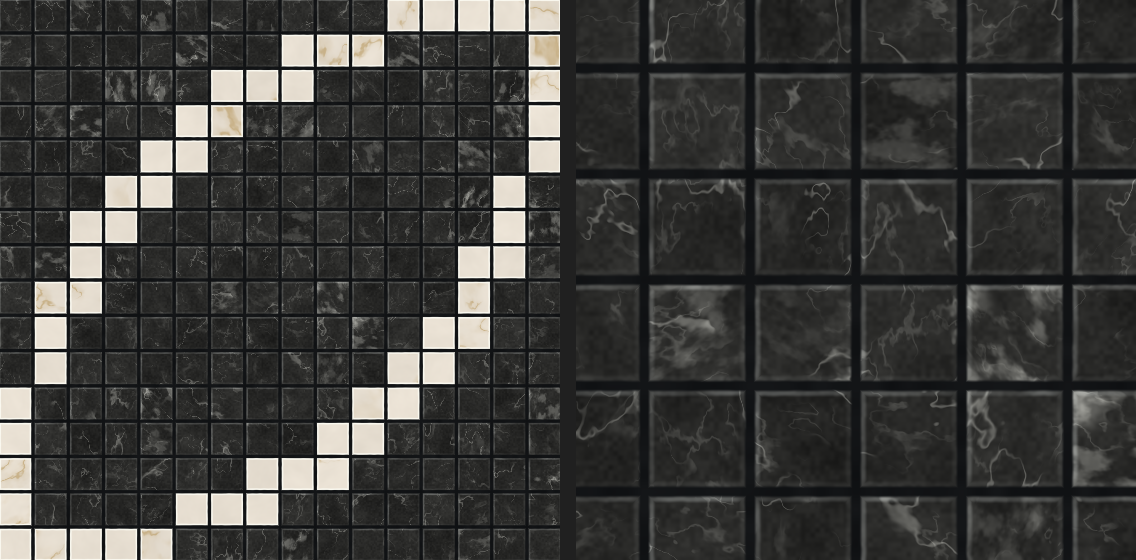
Left: the whole. Right: its middle third, enlarged.
Reproduce this texture procedurally as a three.js fragment shader.

```glsl
// Square stone mosaic: dark veined marble tiles crossed by two facing arcs of cream tiles.
// Each cell is tested against two circles to pick its stone; warped noise draws the veins,
// and a box distance gives the dark joints and the paler bevelled rims.
varying vec2 vUv;

float hash(vec2 p) {
  vec3 q = fract(p.xyx * vec3(0.1031, 0.1030, 0.0973));
  q += dot(q, q.yzx + 33.33);
  return fract((q.x + q.y) * q.z);
}

float noise(vec2 p) {
  vec2 i = floor(p), f = fract(p);
  f = f * f * (3.0 - 2.0 * f);
  return mix(mix(hash(i), hash(i + vec2(1.0, 0.0)), f.x),
             mix(hash(i + vec2(0.0, 1.0)), hash(i + 1.0), f.x), f.y);
}

float fbm(vec2 p) {
  float sum = 0.0, amp = 0.5;
  for (int i = 0; i < 4; i++) {
    sum += amp * noise(p);
    p = mat2(1.6, 1.2, -1.2, 1.6) * p + 7.3;
    amp *= 0.5;
  }
  return sum;
}

// Thin wandering line along the middle level of warped noise
float vein(vec2 p, float width) {
  vec2 warp = vec2(fbm(p * 1.3), fbm(p * 1.3 + 19.0));
  return 1.0 - smoothstep(0.0, width, abs(noise(p + 2.0 * warp) - 0.5));
}

// 1 where the cell centre lies in the ring around the given centre
float arc(vec2 cell, vec2 centre) {
  vec2 d = cell + 0.5 - centre;
  return step(abs(dot(d, d) - 212.5), 17.0);
}

vec3 darkMarble(vec2 p, vec2 grain, float seed, float tone) {
  float cloud = fbm(p * 2.2 + 31.0);
  float shade = mix(0.135, 0.175, tone) + 0.09 * (cloud - 0.45);
  shade += 0.045 * (noise(grain * 22.0) - 0.5);
  // Fine veins fade in and out across the tile
  float fade = smoothstep(0.4, 0.75, noise(p * 1.7 + 5.0));
  shade += 0.22 * fade * vein(p * 1.6, 0.05);
  shade += 0.11 * smoothstep(0.35, 0.7, cloud) * vein(p * 3.1 + 40.0, 0.09);
  // Some tiles carry a pale smoky patch
  float patchy = smoothstep(0.8, 1.0, seed) * smoothstep(0.45, 0.7, fbm(p * 3.5 + 60.0));
  shade += 0.24 * patchy;
  return shade * vec3(1.01, 1.01, 0.97);
}

vec3 creamMarble(vec2 p, float seed, float tone) {
  vec3 color = vec3(0.905, 0.872, 0.82) + 0.03 * (tone - 0.5);
  color += 0.05 * (fbm(p * 2.0) - 0.45);
  // Ochre veins on about a third of the tiles
  float ochre = step(0.64, seed) * smoothstep(0.35, 0.65, noise(p * 1.5 + 8.0));
  float line = 0.6 * vein(p * 1.1, 0.07) + 0.25 * vein(p * 1.1, 0.3);
  return mix(color, vec3(0.72, 0.6, 0.38), 0.75 * ochre * line);
}

void main() {
  // Nearly sixteen cells each way, trimmed at the canvas border
  vec2 grid = vUv * 15.87 + 0.065;
  vec2 cell = floor(grid), local = fract(grid);
  float seed = hash(cell + 3.7), tone = hash(cell + 51.3);
  float cream = max(arc(cell, vec2(15.0, 1.0)), arc(cell, vec2(1.0, 15.0)));

  // Each tile is cut from its own turned piece of stone
  float angle = 6.2832 * hash(cell + 17.0);
  mat2 turn = mat2(cos(angle), sin(angle), -sin(angle), cos(angle));
  vec2 stone = turn * (local - 0.5) * vec2(1.0, 1.5) + cell * 5.37 + 11.0;

  // Distance inward from the tile edge
  vec2 q = abs(local - 0.5);
  float inside = 0.452 - max(q.x, q.y);
  inside += 0.008 * (noise(grid * 9.0) - 0.5);
  float tile = smoothstep(-0.018, 0.018, inside);
  float rim = 1.0 - smoothstep(0.025, 0.065, inside);

  // Light falls from the upper left; worn rims vary along their length
  float lit = smoothstep(-0.1, 0.1, local.y - local.x);
  float wear = 0.3 + 0.7 * noise(grid * 4.0 + 70.0);
  vec3 dark = darkMarble(stone, grid, seed, tone);
  dark += rim * wear * mix(0.06, 0.22, lit) * vec3(0.97, 1.0, 1.0);
  vec3 light = mix(creamMarble(stone, seed, tone), vec3(0.985, 0.98, 0.945), rim * 0.95);

  vec3 joint = vec3(0.055, 0.062, 0.07) + 0.025 * noise(grid * 6.0);
  gl_FragColor = vec4(mix(joint, mix(dark, light, cream), tile), 1.0);
}
```
